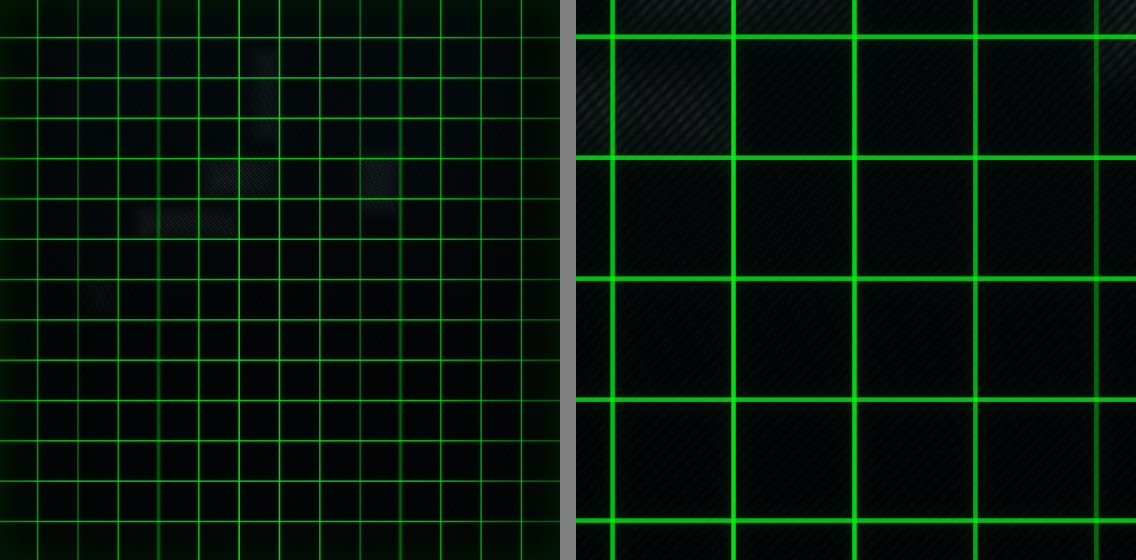
Left, the full canvas; right, a detail of the centre.
This pattern is drawn by a Shadertoy shader. Its source:

```glsl
#define LINES 13.0
#define PITCH 0.0720
#define FIRST_LINE vec2(0.0671, 0.0688)
#define HALF_WIDTH 0.00135
#define SOFT_HALF_WIDTH 0.0036
#define ROW_STRENGTH 0.78
#define LINE_COLOR vec3(0.015, 0.95, 0.085)
#define BASE_COLOR vec3(0.010, 0.019, 0.022)
#define HAZE_COLOR vec3(0.004, 0.020, 0.030)
#define SHEEN_COLOR vec3(0.120, 0.125, 0.120)
#define WEAVE_PERIOD 0.0072

const float TAU = 6.2831853;

// Faint reflections: centre, half size
const vec4 SHEENS[5] = vec4[5](
    vec4(0.335, 0.602, 0.090, 0.026),
    vec4(0.430, 0.685, 0.065, 0.035),
    vec4(0.475, 0.830, 0.022, 0.080),
    vec4(0.677, 0.672, 0.034, 0.055),
    vec4(0.180, 0.470, 0.025, 0.030));

float hash(vec2 p) {
    return fract(sin(dot(p, vec2(127.1, 311.7))) * 43758.5453);
}

float noise(vec2 p) {
    vec2 cell = floor(p);
    vec2 f = fract(p);
    f = f * f * (3.0 - 2.0 * f);
    return mix(mix(hash(cell), hash(cell + vec2(1, 0)), f.x),
               mix(hash(cell + vec2(0, 1)), hash(cell + vec2(1, 1)), f.x), f.y);
}

float boxDistance(vec2 p, vec2 halfSize) {
    vec2 d = abs(p) - halfSize;
    return length(max(d, 0.0)) + min(max(d.x, d.y), 0.0);
}

float nearestLine(float x, float first) {
    return clamp(round((x - first) / PITCH), 0.0, LINES - 1.0);
}

float stroke(float d, float halfWidth, float pixel) {
    float core = clamp((halfWidth - d) / pixel + 0.5, 0.0, 1.0);
    return core + 0.10 * (1.0 - core) * exp(-d / 0.0035);
}

// Brightest columns sit left of centre; some are dim, some dim and blurred
float columnStroke(float x, float pixel) {
    float index = nearestLine(x, FIRST_LINE.x);
    float d = abs(x - FIRST_LINE.x - index * PITCH);
    float offset = (index - 5.3) / 1.6;
    float strength = 0.61 + 0.31 * exp(-offset * offset);
    if (mod(index, 7.0) == 1.0) strength = 0.42;
    if (mod(index, 6.0) == 3.0)
        return 0.22 * stroke(d, SOFT_HALF_WIDTH, pixel) + 0.14 * stroke(d, HALF_WIDTH, pixel);
    return strength * stroke(d, HALF_WIDTH, pixel);
}

float rowStroke(vec2 uv, float pixel) {
    float index = nearestLine(uv.y, FIRST_LINE.y);
    float d = abs(uv.y - FIRST_LINE.y - index * PITCH);
    float fade = mix(0.72, 1.0, smoothstep(0.0, 0.12, uv.x))
               * mix(1.0, 0.45, smoothstep(0.72, 1.0, uv.x));
    return ROW_STRENGTH * fade * stroke(d, HALF_WIDTH, pixel);
}

// Diagonal twill broken into short dashes
float twill(vec2 uv) {
    float ridge = 0.5 + 0.5 * sin((uv.x - uv.y) * TAU / WEAVE_PERIOD);
    float dash = 0.5 + 0.5 * sin((uv.x + 0.5 * uv.y) * TAU / (1.5 * WEAVE_PERIOD));
    return ridge * mix(0.55, 1.0, dash);
}

float sheen(vec2 uv) {
    float amount = 0.0;
    for (int i = 0; i < SHEENS.length(); i++) {
        float d = boxDistance(uv - SHEENS[i].xy, SHEENS[i].zw);
        float fade = i == 4 ? 0.4 : 0.85;
        amount = max(amount, fade * (1.0 - smoothstep(-0.025, 0.018, d)));
    }
    return amount * mix(0.6, 1.0, noise(uv * 24.0));
}

void mainImage(out vec4 fragColor, in vec2 fragCoord) {
    vec2 uv = fragCoord / iResolution.xy;
    vec2 pixel = 1.0 / iResolution.xy;

    // Woven backing with cool haze above the middle
    float weave = twill(uv);
    float haze = smoothstep(0.35, 0.80, uv.y) * smoothstep(0.0, 0.2, uv.x)
               * smoothstep(1.0, 0.8, uv.x);
    vec3 color = BASE_COLOR * mix(0.55, 1.5, weave);
    color += HAZE_COLOR * haze * mix(0.5, 1.0, noise(uv * 7.0));
    color += SHEEN_COLOR * sheen(uv) * mix(0.3, 1.0, weave);

    // Green bleed along the border
    vec2 border = min(uv, 1.0 - uv);
    float rim = exp(-border.x / 0.028) + 0.8 * exp(-border.y / 0.028);
    color = mix(color, vec3(0.005, 0.085, 0.008), min(rim, 1.0) * 0.85);

    // Grid lines
    float column = columnStroke(uv.x, pixel.x);
    float row = rowStroke(uv, pixel.y);
    float grid = 1.0 - (1.0 - column) * (1.0 - row);
    color = mix(color, LINE_COLOR, grid);

    fragColor = vec4(color, 1.0);
}
```
